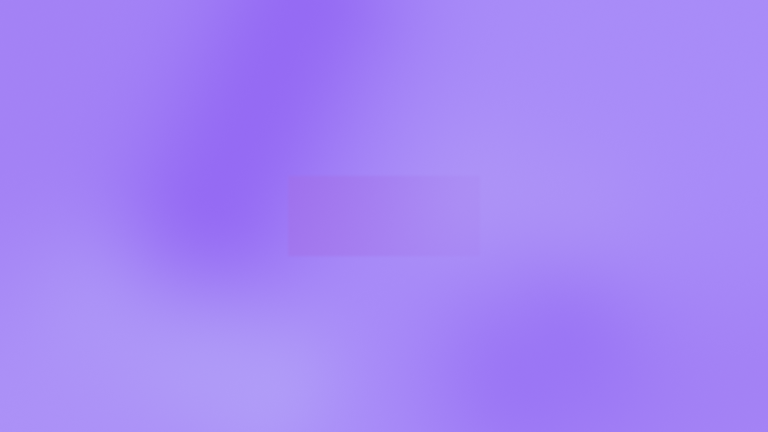
This background is drawn by a WebGL 2 fragment shader. Its source:

```glsl
#version 300 es
precision highp float;
// A soft violet backdrop: a gentle base gradient with broad Gaussian glows
// stretched along line segments, and one faint tinted panel near the centre.
// Lengths are in canvas heights, with the origin at the lower left.
uniform vec2 u_resolution;
out vec4 fragColor;

const vec3 BASE = vec3(0.660, 0.548, 0.972);
const vec3 EDGE = vec3(0.638, 0.505, 0.960);
const vec3 DEEP = vec3(0.582, 0.415, 0.955);
const vec3 DUSK = vec3(0.605, 0.460, 0.960);
const vec3 PALE = vec3(0.698, 0.628, 0.970);
const vec3 MIST = vec3(0.682, 0.582, 0.965);
const vec3 ROSE = vec3(0.640, 0.430, 0.895);

// Distance from p to the segment a-b
float segmentDistance(vec2 p, vec2 a, vec2 b) {
    vec2 ab = b - a;
    float t = clamp(dot(p - a, ab) / dot(ab, ab), 0.0, 1.0);
    return length(p - a - ab * t);
}

// Gaussian glow around the segment a-b
float glow(vec2 p, vec2 a, vec2 b, float radius) {
    float d = segmentDistance(p, a, b) / radius;
    return exp(-d * d);
}

// Rectangle coverage with smoothed edges
float panel(vec2 p, vec2 center, vec2 halfSize, float blur) {
    vec2 d = abs(p - center) - halfSize;
    vec2 inside = 1.0 - smoothstep(vec2(-blur), vec2(blur), d);
    return inside.x * inside.y;
}

// Small noise that hides banding
float hash(vec2 p) {
    return fract(sin(dot(p, vec2(12.99, 78.23))) * 43758.5);
}

void main() {
    vec2 p = gl_FragCoord.xy / u_resolution.y;
    p.x *= 1.7778 * u_resolution.y / u_resolution.x;

    // Base, slightly darker at the upper left and lower right
    vec3 color = BASE;
    color = mix(color, EDGE, 0.9 * glow(p, vec2(0.0, 0.6), vec2(0.1, 1.0), 0.40));
    color = mix(color, EDGE, 0.9 * glow(p, vec2(1.35, 0.0), vec2(1.78, 0.1), 0.30));

    // Pale glows
    color = mix(color, MIST, 0.9 * glow(p, vec2(1.12, 0.54), vec2(1.30, 0.47), 0.20));
    color = mix(color, MIST, 0.6 * glow(p, vec2(0.0, 0.0), vec2(0.3, 0.1), 0.30));
    color = mix(color, PALE, 0.55 * glow(p, vec2(0.27, 0.31), vec2(0.60, 0.12), 0.20));
    color = mix(color, PALE, 0.60 * glow(p, vec2(0.50, 0.18), vec2(0.60, 0.12), 0.15));

    // Deep glows
    color = mix(color, DEEP, 0.97 * glow(p, vec2(0.70, 0.98), vec2(0.50, 0.55), 0.245));
    color = mix(color, DUSK, 0.95 * glow(p, vec2(1.22, 0.13), vec2(1.30, 0.18), 0.23));

    // Rosy panel, fading toward its right side
    float fade = 1.0 - smoothstep(0.70, 1.12, p.x);
    float rose = panel(p, vec2(0.889, 0.50), vec2(0.222, 0.093), 0.006);
    color = mix(color, ROSE, rose * mix(0.12, 0.45, fade));

    color += (hash(gl_FragCoord.xy) - 0.5) / 255.0;
    fragColor = vec4(color, 1.0);
}
```
